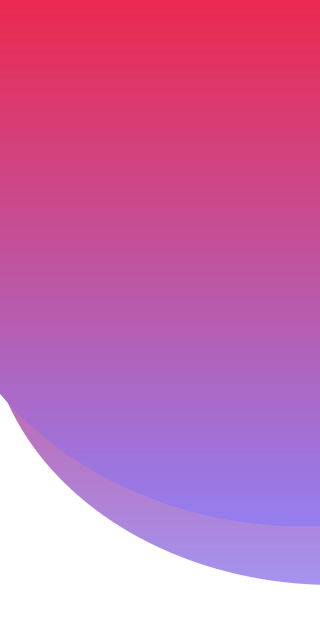
This background is drawn by a Shadertoy shader. Its source:

```glsl
// Red to violet gradient panel with a curved lower edge over a paler violet curve on white.

// Approximate signed distance to an ellipse whose sides extend straight up (y points down).
float bowlDistance(vec2 p, vec2 center, vec2 radii) {
    vec2 q = p - center;
    q.y = max(q.y, 0.0);
    float k = length(q / radii);
    float slope = length(q / (radii * radii));
    return (k - 1.0) * max(k, 0.01) / max(slope, 0.01);
}

float coverage(float dist, float pixel) {
    return clamp(0.5 - dist / pixel, 0.0, 1.0);
}

void mainImage(out vec4 fragColor, in vec2 fragCoord) {
    // Canvas spans 1 by 2 units, measured from the top left
    vec2 uv = fragCoord / iResolution.xy;
    vec2 p = vec2(uv.x, 2.0 * (1.0 - uv.y));
    float pixel = 2.0 / iResolution.y;

    // Pale curve behind the panel
    vec3 mauve = vec3(0.74, 0.43, 0.72);
    vec3 lavender = vec3(0.64, 0.58, 0.94);
    vec3 paleColor = mix(mauve, lavender, clamp((p.y - 1.276) / 0.552, 0.0, 1.0));
    float pale = coverage(bowlDistance(p, vec2(1.042, 0.969), vec2(1.081, 0.859)), pixel);

    // Main panel
    vec3 red = vec3(0.925, 0.16, 0.31);
    vec3 violet = vec3(0.58, 0.495, 0.94);
    vec3 panelColor = mix(red, violet, clamp(p.y / 1.646, 0.0, 1.0));
    float panel = coverage(bowlDistance(p, vec2(0.951, 0.648), vec2(1.172, 0.997)), pixel);

    vec3 color = mix(vec3(1.0), paleColor, pale);
    color = mix(color, panelColor, panel);
    fragColor = vec4(color, 1.0);
}
```
